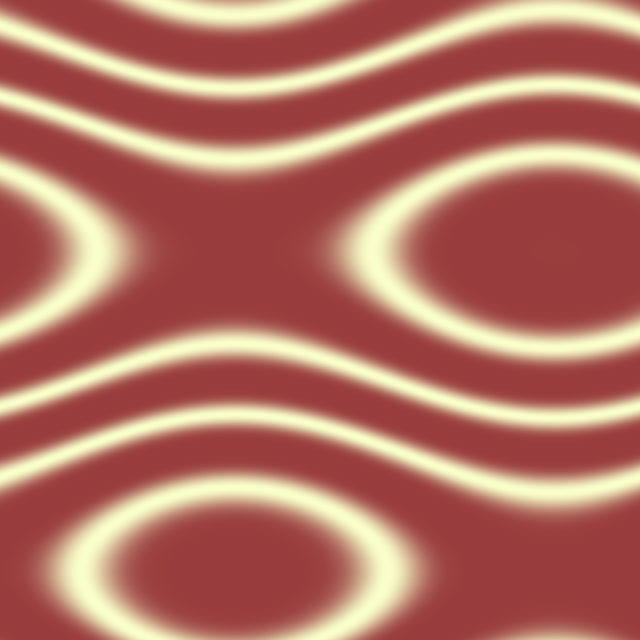
Give the GLSL for this background, as a WebGL 2 fragment shader.

```glsl
#version 300 es
precision highp float;

// Soft cream contour bands over a brick red ground. Two crossed cosine waves
// make a smooth height field of hills, pits and saddles; a raised cosine of
// the height then lights up evenly spaced levels with soft edges.

uniform vec2 u_resolution;
out vec4 fragColor;

const float TAU = 6.2831853;

const vec3 GROUND = vec3(0.600, 0.235, 0.238);
const vec3 BAND = vec3(0.978, 1.000, 0.795);

const vec2 HILL_TOP = vec2(0.8665, 0.6074);  // peak of the height field
const vec2 WAVE_LENGTH = vec2(1.0, 1.0);     // in canvas units
const vec2 WAVE_HEIGHT = vec2(0.342, 1.0);   // strength across and up
const float BAND_LEVEL = 0.925;              // height of the highest band
const float BAND_SPACING = 0.649;            // height between two bands
const float BAND_SHARPNESS = 3.1;            // higher is thinner

// Sum of a horizontal and a vertical wave
float heightField(vec2 p) {
    vec2 waves = cos(TAU * (p - HILL_TOP) / WAVE_LENGTH);
    return dot(WAVE_HEIGHT, waves);
}

// 1 on a contour level, falling smoothly to 0 halfway to the next
float contourGlow(float height) {
    float phase = (height - BAND_LEVEL) / BAND_SPACING;
    float wave = 0.5 + 0.5 * cos(TAU * phase);
    return pow(max(wave, 0.0), BAND_SHARPNESS);
}

void main() {
    vec2 p = gl_FragCoord.xy / u_resolution.y;
    float glow = contourGlow(heightField(p));
    fragColor = vec4(mix(GROUND, BAND, glow), 1.0);
}
```
